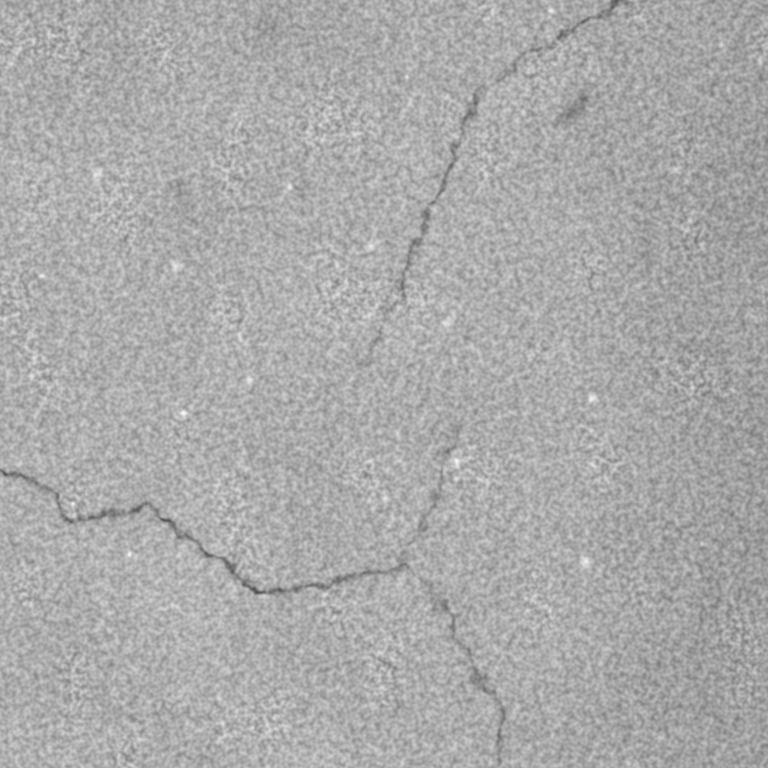
Give the GLSL for this texture, as a three.js fragment shader.

```glsl
// Grey fine-grained concrete with thin branching cracks, pale flecks and dark stains.
varying vec2 vUv;

#define BASE_GREY 0.682
#define GRAIN_SCALE 104.0
#define GRAIN_CONTRAST 0.135
#define MOTTLE_CONTRAST 0.035
#define STREAK_CONTRAST 0.022
#define EDGE_SHADE 0.065
#define CRACK_WIDTH 0.0040
#define CRACK_DEPTH 0.25
#define CRACK_WANDER 0.016
#define FLECK_CELLS 13.0
#define FLECK_LIGHT 0.20
#define STAIN_DEPTH 0.17

vec2 hash2(vec2 p) {
  vec3 q = fract(p.xyx * vec3(0.1031, 0.1030, 0.0973));
  q += dot(q, q.yzx + 33.33);
  return fract((q.xx + q.yz) * q.zy);
}

float cornerSlope(vec2 cell, vec2 offset) {
  float angle = 6.2832 * hash2(cell).x;
  return dot(vec2(cos(angle), sin(angle)), offset);
}

// Gradient noise, roughly -0.7 to 0.7
float noise(vec2 p) {
  vec2 i = floor(p), f = fract(p);
  vec2 u = f * f * f * (f * (f * 6.0 - 15.0) + 10.0);
  vec2 e = vec2(1.0, 0.0);
  float low = mix(cornerSlope(i, f), cornerSlope(i + e.xy, f - e.xy), u.x);
  float high = mix(cornerSlope(i + e.yx, f - e.yx), cornerSlope(i + e.xx, f - e.xx), u.x);
  return mix(low, high, u.y);
}

vec2 rotate(vec2 p, float angle) {
  float c = cos(angle), s = sin(angle);
  return vec2(c * p.x - s * p.y, s * p.x + c * p.y);
}

// Soft dark line from a to b, its strength fading from one end to the other
float crack(vec2 p, vec2 a, vec2 b, float startInk, float endInk) {
  vec2 ab = b - a;
  float t = clamp(dot(p - a, ab) / dot(ab, ab), 0.0, 1.0);
  float d = length(p - a - ab * t) / CRACK_WIDTH;
  return mix(startInk, endInk, t) * exp(-d * d);
}

// Soft elliptical blot
float blot(vec2 p, vec2 center, vec2 radius, float angle) {
  vec2 q = rotate(p - center, -angle) / radius;
  return exp(-dot(q, q));
}

float cracks(vec2 uv) {
  vec2 wander = vec2(noise(uv * 27.0 + 5.0), noise(uv * 27.0 + 61.0));
  wander += 0.35 * vec2(noise(uv * 80.0 + 9.0), noise(uv * 80.0 + 33.0));
  vec2 p = uv + CRACK_WANDER * wander;
  vec2 fork = vec2(0.525, 0.262);

  // Upper crack, dying out near the middle
  float ink = crack(p, vec2(0.825, 1.01), vec2(0.715, 0.945), 0.75, 0.85);
  ink = max(ink, crack(p, vec2(0.715, 0.945), vec2(0.625, 0.885), 0.85, 0.75));
  ink = max(ink, crack(p, vec2(0.625, 0.885), vec2(0.560, 0.720), 0.75, 0.80));
  ink = max(ink, crack(p, vec2(0.560, 0.720), vec2(0.468, 0.500), 0.90, 0.35));

  // Lower crack from the left edge to the fork
  ink = max(ink, crack(p, vec2(-0.01, 0.395), vec2(0.060, 0.365), 1.20, 1.00));
  ink = max(ink, crack(p, vec2(0.060, 0.365), vec2(0.095, 0.322), 1.00, 1.00));
  ink = max(ink, crack(p, vec2(0.095, 0.322), vec2(0.190, 0.342), 1.00, 0.90));
  ink = max(ink, crack(p, vec2(0.190, 0.342), vec2(0.350, 0.225), 1.00, 0.95));
  ink = max(ink, crack(p, vec2(0.350, 0.225), fork, 0.95, 0.75));

  // Fainter branches up and down from the fork
  ink = max(ink, crack(p, fork, vec2(0.570, 0.360), 0.45, 0.55));
  ink = max(ink, crack(p, vec2(0.570, 0.360), vec2(0.595, 0.455), 0.60, 0.35));
  ink = max(ink, crack(p, fork, vec2(0.565, 0.230), 0.80, 0.65));
  ink = max(ink, crack(p, vec2(0.565, 0.230), vec2(0.650, 0.070), 0.60, 0.60));
  ink = max(ink, crack(p, vec2(0.650, 0.070), vec2(0.660, -0.01), 0.65, 0.60));
  return ink * (0.9 + 0.9 * noise(uv * 42.0));
}

// Sparse round pale flecks (x) and small dark pits (y), scattered on a jittered grid
vec2 scatter(vec2 uv) {
  vec2 marks = vec2(0.0);
  vec2 home = floor(uv * FLECK_CELLS);
  for (int y = -1; y <= 1; y++) {
    for (int x = -1; x <= 1; x++) {
      vec2 cell = home + vec2(float(x), float(y));
      vec2 center = (cell + hash2(cell + 17.0)) / FLECK_CELLS;
      vec2 kind = hash2(cell + 71.0);
      float d = length(uv - center) / mix(0.003, 0.008, kind.y * kind.y);
      marks += exp(-d * d) * vec2(step(kind.x, 0.13), step(0.95, kind.x));
    }
  }
  return marks;
}

void main() {
  vec2 uv = vUv;
  float clumps = smoothstep(0.05, 0.5, noise(uv * vec2(15.0, 9.0) + 40.0));
  float fine = noise(rotate(uv, 0.5) * GRAIN_SCALE + 7.0);
  fine += noise(rotate(uv, -0.3) * GRAIN_SCALE * 1.75 + 300.0);

  float grey = BASE_GREY + GRAIN_CONTRAST * fine * (1.0 + 0.45 * clumps);
  grey += MOTTLE_CONTRAST * (noise(uv * 6.0 + 3.0) + noise(uv * 34.0 + 11.0));
  grey += STREAK_CONTRAST * noise(uv * vec2(75.0, 5.0) + 90.0) + 0.015 * clumps;
  grey -= EDGE_SHADE * (smoothstep(0.6, 1.05, uv.x) + 0.5 * smoothstep(0.75, 1.1, uv.y - 0.2 * uv.x));

  vec2 marks = scatter(uv);
  float stain = blot(uv, vec2(0.742, 0.853), vec2(0.017, 0.010), 0.6);
  stain += 0.7 * blot(uv, vec2(0.760, 0.873), vec2(0.016, 0.008), 1.3);
  stain += 0.8 * blot(uv, vec2(0.232, 0.750), vec2(0.018, 0.005), 1.7);
  stain += 0.35 * blot(uv, vec2(0.350, 0.960), vec2(0.030, 0.020), 1.2);

  grey += FLECK_LIGHT * marks.x - STAIN_DEPTH * (stain + 0.7 * marks.y);
  grey -= CRACK_DEPTH * cracks(uv);
  gl_FragColor = vec4(vec3(clamp(grey, 0.0, 1.0)), 1.0);
}
```
